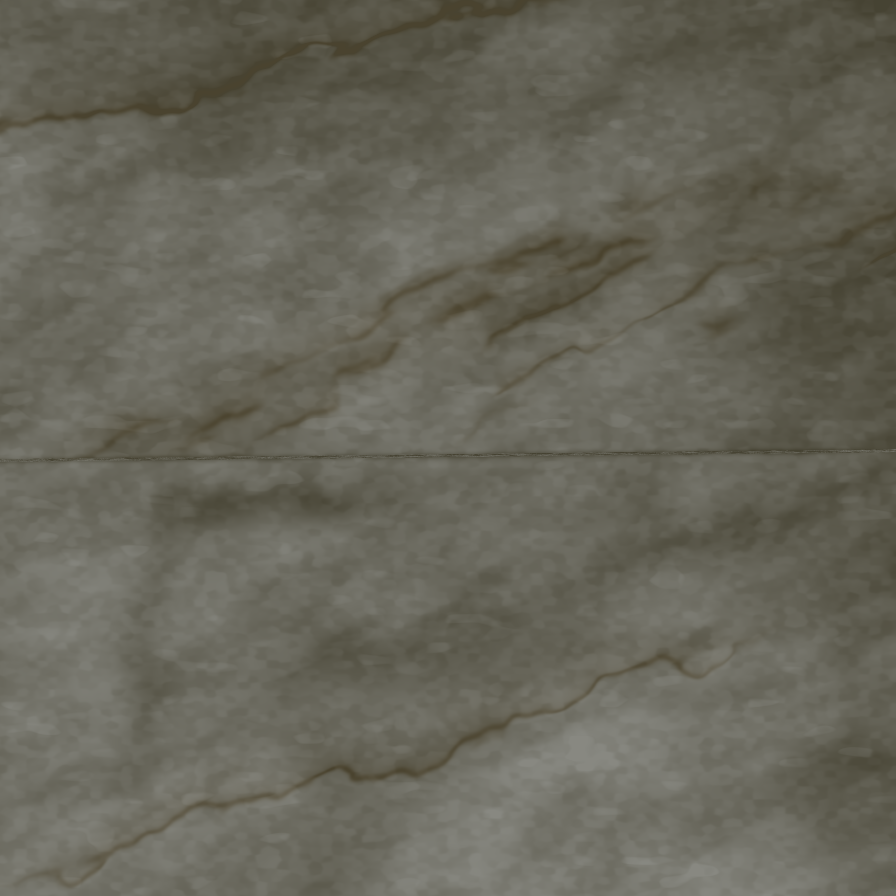
Write a WebGL 2 fragment shader that draws this texture.

```glsl
#version 300 es
precision highp float;

uniform vec2 u_resolution;
out vec4 fragColor;

const vec3 DARK_STONE = vec3(0.33, 0.32, 0.265);
const vec3 PALE_STONE = vec3(0.51, 0.51, 0.48);
const vec3 RUST_SHIFT = vec3(0.018, 0.0, -0.022);

vec3 hash3(vec2 cell) {
    vec3 q = vec3(dot(cell, vec2(127.1, 311.7)),
                  dot(cell, vec2(269.5, 183.3)),
                  dot(cell, vec2(419.2, 371.9)));
    return fract(sin(q) * 43758.55);
}

// Cellular noise: random cell values blended by distance to the cell points
float cellNoise(vec2 p) {
    vec2 cell = floor(p), local = fract(p);
    float sum = 0.0, total = 0.0;
    for (int y = -1; y <= 1; y++) {
        for (int x = -1; x <= 1; x++) {
            vec2 step2 = vec2(x, y);
            vec3 rnd = hash3(cell + step2);
            vec2 d = step2 + 0.15 + 0.7 * rnd.xy - local;
            float weight = exp(-6.0 * dot(d, d));
            sum += weight * rnd.z;
            total += weight;
        }
    }
    return sum / total;
}

float meander(float x, float phase) {
    return sin(x * 15.0 + phase) + 0.5 * sin(x * 37.0 + phase * 1.7)
         + 0.25 * sin(x * 83.0 + phase * 2.3) + 0.12 * sin(x * 190.0 + phase * 3.1);
}

float spot(vec2 p, vec2 center, vec2 size) {
    vec2 d = (p - center) / size;
    return exp(-dot(d, d));
}

// x: position along the vein from 0 to 1, y: signed height above it
vec2 veinSpace(vec2 p, vec2 start, vec2 end, float wobble, float phase) {
    float along = (p.x - start.x) / (end.x - start.x);
    return vec2(along, p.y - mix(start.y, end.y, along) - wobble * meander(p.x, phase));
}

float taper(float along, float fade) {
    return smoothstep(-fade, fade, along) * (1.0 - smoothstep(1.0 - fade, 1.0 + fade, along));
}

float band(vec2 vein, float width, float fade) {
    float d = vein.y / width;
    return exp(-d * d) * taper(vein.x, fade);
}

// Thin dark line with a brown stain fading upwards
float stainedVein(vec2 vein, float width, float stain) {
    float halo = smoothstep(-width, width, vein.y) * exp(-max(vein.y, 0.0) / stain);
    return 0.55 * band(vein, width, 0.08) + 0.45 * halo * taper(vein.x, 0.15);
}

void main() {
    vec2 p = gl_FragCoord.xy / u_resolution;
    float seamOffset = p.y - (0.486 + 0.011 * p.x);
    float upper = smoothstep(-0.002, 0.002, seamOffset);
    float lower = 1.0 - upper;

    // Mottling stretched along the diagonal flow of the stone
    vec2 slab = p + lower * vec2(3.7, 1.9);
    vec2 flow = vec2(dot(slab, vec2(0.92, 0.39)) * 0.6, dot(slab, vec2(-0.39, 0.92)) * 1.3);
    float broad = cellNoise(flow * 5.0);
    float medium = cellNoise(flow * 13.0 + 7.0);
    float small = cellNoise(flow * 34.0 + 19.0);
    float grain = cellNoise(slab * vec2(85.0, 130.0));
    float tone = 0.47 + 0.55 * (broad - 0.5) + 0.4 * (medium - 0.5)
               + 0.28 * (small - 0.5) + 0.25 * (grain - 0.5);

    // Broad light and shade
    tone += 0.25 * spot(p, vec2(0.2, 0.67), vec2(0.33, 0.18));
    tone += 0.5 * spot(p, vec2(0.72, 0.06), vec2(0.24, 0.16));
    tone += 0.15 * spot(p, vec2(0.04, 0.32), vec2(0.13, 0.16));
    tone -= 0.3 * smoothstep(0.78, 1.0, p.y) + 0.2 * smoothstep(0.75, 1.0, p.x);

    // Ragged offsets keep the veins from looking drawn
    vec2 ragged = p + 0.022 * (vec2(medium, small) - 0.5);

    // The long vein recurs in both slabs
    float stain = stainedVein(veinSpace(ragged, vec2(-0.1, 0.81), vec2(0.62, 1.01), 0.011, 1.2), 0.0045, 0.025);
    stain += stainedVein(veinSpace(ragged, vec2(0.05, 0.025), vec2(0.83, 0.28), 0.013, 4.1), 0.0045, 0.022);

    // Bundle of broken diagonal strands
    float strands = 0.0;
    for (int i = 0; i < 5; i++) {
        float id = float(i);
        vec3 rnd = hash3(vec2(id, 5.0));
        vec2 start = vec2(0.07 + 0.1 * id + 0.03 * rnd.x, 0.495);
        vec2 vein = veinSpace(ragged, start, start + vec2(0.65, 0.29), 0.007, 6.0 * rnd.y);
        float broken = smoothstep(0.3, 0.65, cellNoise(vec2(p.x * 13.0, id * 4.0)));
        strands += broken * (0.5 * band(vein, 0.005, 0.1) + 0.25 * band(vein - vec2(0.0, 0.008), 0.015, 0.1));
    }
    float haze = band(veinSpace(ragged, vec2(0.12, 0.5), vec2(0.98, 0.83), 0.008, 2.0), 0.05, 0.2);
    stain += upper * (strands + 0.2 * haze);

    // Soft shadows of the lower slab
    float sweep = band(veinSpace(ragged, vec2(0.3, 0.21), vec2(1.08, 0.5), 0.009, 3.0), 0.04, 0.15);
    float smudge = spot(ragged, vec2(0.24, 0.425), vec2(0.05, 0.022))
                 + spot(ragged, vec2(0.35, 0.437), vec2(0.065, 0.018));
    float trailX = ragged.x - 0.2 + 0.25 * (0.42 - p.y) + 0.008 * meander(p.y, 2.0);
    float trail = exp(-pow(trailX / 0.024, 2.0)) * smoothstep(0.12, 0.22, p.y);
    float shadow = lower * (0.3 * sweep + 0.5 * smudge + 0.28 * trail);

    tone -= 0.75 * stain + shadow;

    // Sparse pale flecks
    float fleck = cellNoise(slab * vec2(30.0, 75.0) + 31.0);
    tone += 0.18 * smoothstep(0.78, 0.95, fleck);

    // Joint between the slabs, fading at the right
    float joint = exp(-pow(seamOffset / 0.0035, 2.0)) * (1.0 - 0.8 * smoothstep(0.9, 0.98, p.x));
    float rim = exp(-pow((seamOffset + 0.011) / 0.005, 2.0)) * spot(p, vec2(0.52, 0.49), vec2(0.13, 0.1));
    tone += 0.15 * rim - 0.45 * joint;

    vec3 color = mix(DARK_STONE, PALE_STONE, clamp(tone, -0.3, 1.12));
    color += RUST_SHIFT * clamp(stain, 0.0, 1.0);
    fragColor = vec4(color, 1.0);
}
```
